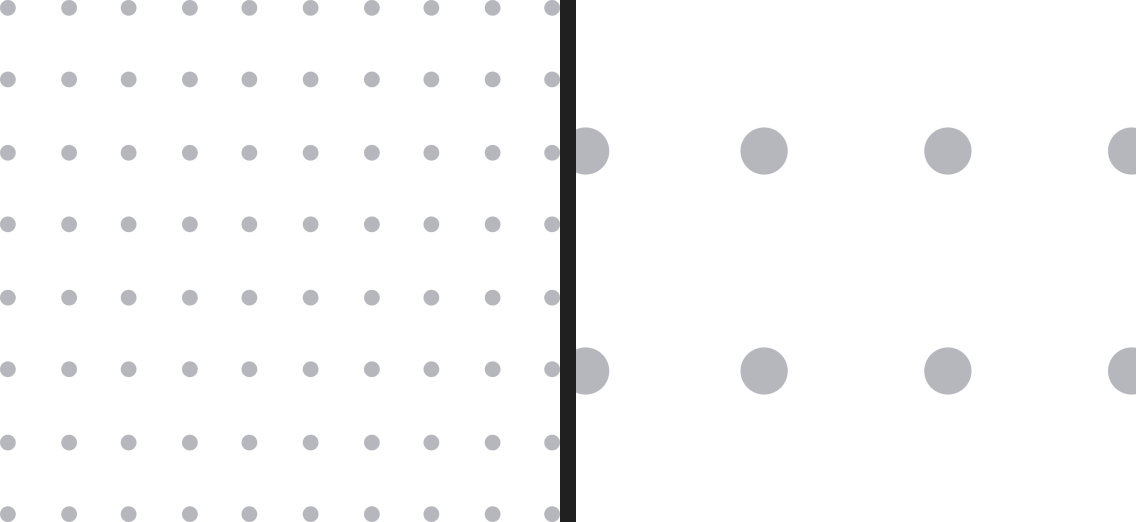
Left: the whole. Right: its middle third, enlarged.
A WebGL 2 fragment shader for this pattern:

```glsl
#version 300 es
precision highp float;
// Grey round dots on white: ten columns by eight rows, touching the canvas edges.

uniform vec2 u_resolution;
out vec4 fragColor;

void main() {
    // Layout space of 320 x 299 units, measured from the top left
    vec2 uv = gl_FragCoord.xy / u_resolution;
    vec2 p = vec2(uv.x, 1.0 - uv.y) * vec2(320.0, 299.0);
    float pixel = 320.0 / u_resolution.x;

    // Nearest dot; centres snap to whole units, so the gaps vary slightly
    vec2 pitch = vec2(34.6, 41.45);
    float radius = 4.5;
    vec2 cell = clamp(floor((p - radius) / pitch + 0.5), vec2(0.0), vec2(9.0, 7.0));
    vec2 center = radius + floor(cell * pitch + 0.5);

    // Disc with a smooth edge
    float dist = length(p - center) - radius;
    float dot_mask = 1.0 - smoothstep(-0.7 * pixel, 0.7 * pixel, dist);

    vec3 white = vec3(1.0);
    vec3 grey = vec3(0.714, 0.718, 0.741);
    fragColor = vec4(mix(white, grey, dot_mask), 1.0);
}
```
